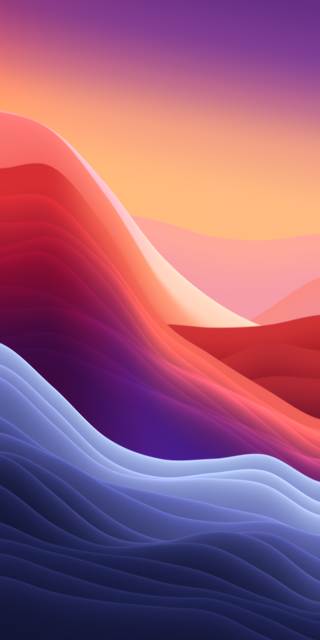
Reproduce this background procedurally as a Shadertoy shader.

```glsl
float hash(float n) {
    n = fract(n * 0.1031);
    n *= n + 33.33;
    return fract(n * (n + n));
}

// Smooth height profile through seven evenly spaced values
float ridge(float x, float h[7]) {
    float s = clamp(x, 0.0, 0.9999) * 6.0;
    int i = int(s);
    float f = fract(s);
    float a = h[max(i - 1, 0)], b = h[i], c = h[i + 1], d = h[min(i + 2, 6)];
    return b + 0.5 * f * (c - a + f * (2.0 * a - 5.0 * b + 4.0 * c - d
        + f * (3.0 * (b - c) + d - a)));
}

// Coverage of the region below an edge, from the depth under it
float cover(float depth) {
    float aa = 1.1 / iResolution.y;
    return smoothstep(-aa, aa, depth);
}

vec3 sky(vec2 p) {
    float d = 1.0 - p.y + 0.09 * (1.0 - p.x);
    vec3 c = mix(vec3(0.40, 0.18, 0.53), vec3(0.50, 0.24, 0.58), smoothstep(0.0, 0.10, d));
    c = mix(c, vec3(0.70, 0.38, 0.57), smoothstep(0.08, 0.17, d));
    c = mix(c, vec3(0.94, 0.62, 0.52), smoothstep(0.14, 0.25, d));
    c = mix(c, vec3(1.0, 0.73, 0.51), smoothstep(0.22, 0.34, d));
    return c + vec3(0.10, -0.01, -0.09) * exp(-p.x * 4.0);
}

vec3 farHills(vec3 c, vec2 p) {
    float d = ridge(p.x, float[7](0.675, 0.675, 0.67, 0.654, 0.63, 0.625, 0.635)) - p.y;
    vec3 pink = mix(vec3(1.0, 0.66, 0.60), vec3(0.96, 0.61, 0.66), smoothstep(0.0, 0.10, d));
    c = mix(c, pink, cover(d));
    d = ridge(p.x, float[7](0.40, 0.40, 0.42, 0.44, 0.465, 0.516, 0.566)) - p.y;
    pink = mix(vec3(0.98, 0.55, 0.52), vec3(0.95, 0.56, 0.59), smoothstep(0.0, 0.07, d));
    return mix(c, pink, cover(d));
}

// Salmon slope with a pale lit crest
vec3 salmonSlope(vec3 c, vec2 p, float redDepth) {
    float d = ridge(p.x, float[7](0.827, 0.796, 0.711, 0.603, 0.531, 0.488, 0.473)) - p.y;
    vec3 crest = mix(vec3(0.99, 0.72, 0.79), vec3(1.0, 0.83, 0.74), smoothstep(0.3, 0.55, p.x));
    crest += 0.08 * exp(-d * 130.0);
    c = mix(c, crest, cover(d));
    d = ridge(p.x, float[7](0.826, 0.794, 0.693, 0.568, 0.505, 0.486, 0.47)) - p.y;
    vec3 slope = mix(vec3(0.98, 0.46, 0.45), vec3(1.0, 0.60, 0.44), smoothstep(0.1, 0.5, p.x));
    slope = mix(slope, vec3(1.0, 0.75, 0.60), smoothstep(0.4, 0.68, p.x));
    slope = mix(slope, vec3(0.95, 0.36, 0.32), 0.65 * exp(redDepth * 28.0));
    slope += 0.05 * exp(-d * 60.0);
    float body = smoothstep(-0.003, 0.003 + 0.035 * smoothstep(0.4, 0.65, p.x), d);
    return mix(c, slope, body);
}

vec3 redHills(vec3 c, vec2 p) {
    float crest = ridge(p.x, float[7](0.46, 0.47, 0.48, 0.493, 0.488, 0.492, 0.508));
    float middle = ridge(p.x, float[7](0.38, 0.38, 0.38, 0.39, 0.432, 0.464, 0.452));
    float low = ridge(p.x, float[7](0.34, 0.34, 0.34, 0.35, 0.385, 0.411, 0.408));
    for (int i = 0; i < 3; i++) {
        float d = (i == 0 ? crest : i == 1 ? middle : low) - p.y;
        vec3 lit = mix(vec3(0.82, 0.20, 0.21), vec3(0.70, 0.16, 0.20), float(i) * 0.5);
        vec3 shade = mix(vec3(0.66, 0.11, 0.15), vec3(0.48, 0.08, 0.17), float(i) * 0.5);
        c = mix(c, mix(lit, shade, smoothstep(0.0, 0.075, d)), cover(d));
    }
    return c;
}

// Crimson shoulder turning to plum on the left and violet on the right
vec3 shoulder(vec2 p, float d) {
    vec3 left = mix(vec3(0.84, 0.18, 0.20), vec3(0.58, 0.05, 0.20), smoothstep(0.02, 0.18, d));
    left = mix(left, vec3(0.25, 0.04, 0.27), smoothstep(0.13, 0.30, d));
    vec3 right = mix(vec3(0.95, 0.38, 0.35), vec3(0.54, 0.17, 0.45), smoothstep(0.01, 0.10, d));
    right = mix(right, vec3(0.31, 0.12, 0.61), smoothstep(0.07, 0.18, d));
    vec3 c = mix(left, right, smoothstep(0.15, 0.55, p.x));
    float rim = smoothstep(0.13, 0.3, p.x) * (1.0 - smoothstep(0.45, 0.75, p.x));
    return mix(c, vec3(0.98, 0.43, 0.34), 0.75 * rim * exp(-max(d, 0.0) * 22.0));
}

vec3 shoulderFolds(vec3 c, vec2 p, float top) {
    float base = ridge(p.x, float[7](0.42, 0.42, 0.40, 0.37, 0.33, 0.28, 0.23));
    c = mix(c, shoulder(p, top - p.y), cover(top - p.y));
    for (float i = 1.0; i < 9.0; i++) {
        float t = (i + 0.5 * hash(i)) / 9.0;
        float wave = 0.011 * sin(p.x * 11.0 + i * 1.7) * sin(3.14 * t);
        float d = mix(top, base, t) + wave - p.y;
        float glow = exp(-max(d, 0.0) * 55.0) - 0.35 * exp(-max(d, 0.0) * 14.0);
        c *= 1.0 + cover(d) * glow * mix(0.14, 0.27, p.x);
    }
    return c;
}

// Stacked blue waves, from icy crest to navy foreground
vec3 blueWaves(vec3 c, vec2 p) {
    float top = ridge(p.x, float[7](0.464, 0.395, 0.316, 0.283, 0.283, 0.289, 0.247));
    float base = ridge(p.x, float[7](0.10, 0.075, 0.06, 0.052, 0.043, 0.004, -0.03));
    for (float i = 0.0; i < 12.0; i++) {
        float t = i / 11.0 + 0.05 * (hash(i + 4.0) - 0.5) * step(0.5, i);
        float wave = 0.017 * sin(p.x * 8.5 + i * 1.3) * sin(3.14 * clamp(t, 0.0, 1.0));
        float d = mix(top, base, t) + wave - p.y;
        float tone = t - 0.16 * (p.x - 0.3);
        vec3 lit = mix(vec3(0.72, 0.80, 0.96), vec3(0.38, 0.40, 0.75), smoothstep(0.0, 0.32, tone));
        lit = mix(lit, vec3(0.13, 0.15, 0.36), smoothstep(0.2, 0.75, tone));
        vec3 shade = mix(vec3(0.39, 0.43, 0.72), vec3(0.07, 0.08, 0.20), smoothstep(0.0, 0.58, tone));
        vec3 wash = mix(shade, lit, exp(-max(d, 0.0) * 34.0));
        wash += vec3(0.13, 0.15, 0.20) * exp(-max(d, 0.0) * 450.0) * (1.0 - 0.7 * t);
        c = mix(c, wash, cover(d));
    }
    return c;
}

void mainImage(out vec4 fragColor, in vec2 fragCoord) {
    vec2 p = fragCoord / iResolution.xy;
    float redTop = ridge(p.x, float[7](0.737, 0.738, 0.641, 0.505, 0.443, 0.391, 0.345));
    vec3 c = farHills(sky(p), p);
    c = salmonSlope(c, p, min(redTop - p.y, 0.0));
    c = redHills(c, p);
    c = shoulderFolds(c, p, redTop);
    c = blueWaves(c, p);
    fragColor = vec4(clamp(c, 0.0, 1.0), 1.0);
}
```
